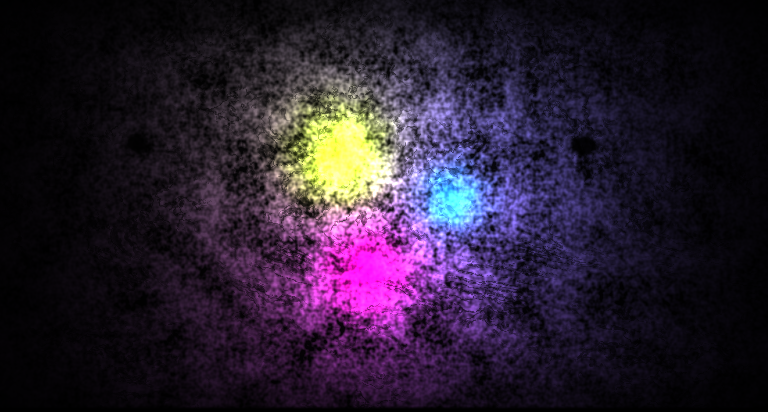
Write a WebGL 2 fragment shader that draws this background.

```glsl
#version 300 es
precision highp float;
// Three coloured lamps glowing on a dark, weathered stone wall.

#define WALL_LEVEL 0.78
#define MOTTLE 1.35
#define GRAIN 0.75
#define CRACK_DEPTH 0.55
#define CORE_GAIN 1.9
#define CORE_ROUGHNESS 0.035
#define EDGE_FADE 0.26

uniform vec2 u_resolution;
out vec4 outColor;

// Random unit gradient for a lattice cell
vec2 gradientAt(vec2 cell) {
    vec3 h = fract(cell.xyx * vec3(0.1031, 0.1030, 0.0973));
    h += dot(h, h.yzx + 33.33);
    float angle = 6.2832 * fract((h.x + h.y) * h.z);
    return vec2(cos(angle), sin(angle));
}

float gradientNoise(vec2 p) {
    vec2 i = floor(p), f = fract(p);
    vec2 u = f * f * f * (f * (f * 6.0 - 15.0) + 10.0);
    vec2 e = vec2(0.0, 1.0);
    float a = dot(gradientAt(i), f);
    float b = dot(gradientAt(i + e.yx), f - e.yx);
    float c = dot(gradientAt(i + e.xy), f - e.xy);
    float d = dot(gradientAt(i + e.yy), f - e.yy);
    return mix(mix(a, b, u.x), mix(c, d, u.x), u.y);
}

float fbm(vec2 p) {
    float sum = 0.0, amplitude = 0.6;
    for (int k = 0; k < 5; k++) {
        sum += amplitude * gradientNoise(p);
        p = mat2(1.6, 1.2, -1.2, 1.6) * p + 7.3;
        amplitude *= 0.62;
    }
    return sum;
}

// Stone brightness: mottling, grain, cracks and repeated stains
float stoneWall(vec2 p) {
    float mottle = fbm(p * 9.0);
    float grain = gradientNoise(p * 62.0) + 0.8 * gradientNoise(p * 115.0 + 4.0);
    float strata = 1.0 - smoothstep(0.25, 0.45, p.y);
    vec2 warped = p + 0.05 * vec2(mottle, fbm(p * 8.0 + 21.0));
    vec2 stretch = mix(vec2(14.0), vec2(8.0, 20.0), strata);
    float ridge = abs(fbm(warped * stretch + 40.0));
    float crack = 1.0 - smoothstep(0.0, 0.09, ridge);
    float patches = smoothstep(-0.15, 0.2, fbm(p * 5.0 + 13.0));
    float wall = WALL_LEVEL + MOTTLE * mottle + GRAIN * grain;
    wall *= 1.0 - CRACK_DEPTH * crack * patches;

    vec2 stain = vec2(mod(p.x - 0.32 + 0.55, 1.1) - 0.55, p.y - 0.65);
    float stainShape = length(stain / vec2(0.035, 0.022)) + 2.0 * mottle;
    return clamp(wall, 0.06, 1.6) * mix(0.12, 1.0, smoothstep(0.5, 1.3, stainShape));
}

// Wide, soft light around a lamp
float halo(float dist, float radius) {
    float q = dist / radius;
    return pow(1.0 + q * q, -1.5);
}

void main() {
    vec2 p = gl_FragCoord.xy / u_resolution.y;
    float x = gl_FragCoord.x / u_resolution.x;
    float aspect = u_resolution.x / u_resolution.y;
    float wall = stoneWall(p);

    // Lamp position (x across the width, y), core radius, halo radius
    vec4 lamps[3] = vec4[3](
        vec4(0.445, 0.617, 0.098, 0.25),
        vec4(0.587, 0.517, 0.068, 0.30),
        vec4(0.478, 0.346, 0.084, 0.23));
    vec3 coreColors[3] = vec3[3](
        vec3(0.80, 1.00, 0.16), vec3(0.14, 0.52, 0.92), vec3(1.00, 0.03, 0.78));
    vec3 haloColors[3] = vec3[3](
        vec3(0.52, 0.55, 0.33), vec3(0.30, 0.34, 0.78), vec3(0.70, 0.07, 0.62));

    // Add the halos, then let each core outshine them
    vec3 ambient = vec3(0.012, 0.006, 0.018);
    vec3 cores = vec3(0.0);
    float coverage = 0.0;
    float rough = CORE_ROUGHNESS * fbm(p * 22.0 + 5.0);
    for (int k = 0; k < 3; k++) {
        float dist = length(p - vec2(lamps[k].x * aspect, lamps[k].y));
        float q = max(dist + rough, 0.0) / lamps[k].z;
        float core = exp(-q * q);
        ambient += haloColors[k] * halo(dist, lamps[k].w);
        cores += coreColors[k] * core;
        coverage += core;
    }
    ambient *= 1.0 - 0.85 * min(coverage, 1.0);

    // The strong cores flatten the stone relief beneath them
    float coreWall = mix(wall, 1.0, 0.55 * min(coverage, 1.0));
    vec3 color = ambient * wall + CORE_GAIN * cores * coreWall;

    // Darken the sides, the top and the narrow bottom border
    float sides = smoothstep(-0.04, EDGE_FADE, x) * smoothstep(1.08, 1.0 - EDGE_FADE, x);
    float top = mix(0.45, 1.0, smoothstep(1.0, 0.84, p.y));
    float bottom = smoothstep(0.006, 0.016, p.y) * mix(0.6, 1.0, smoothstep(0.0, 0.15, p.y));
    color *= mix(0.3, 1.0, sides) * top * bottom;
    outColor = vec4(clamp(color, 0.0, 1.0), 1.0);
}
```
